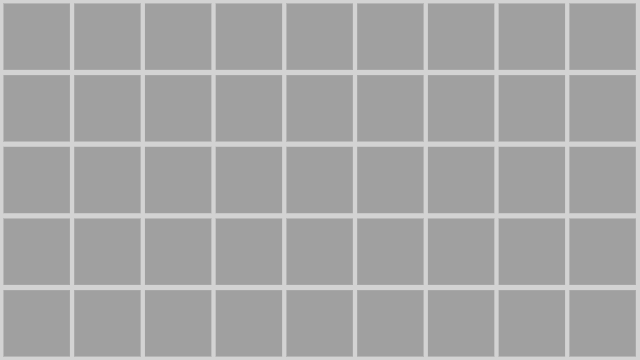
Reproduce this pattern procedurally as a Shadertoy shader.

```glsl
// Flat grey square tiles in a nine by five grid with pale grout.
// Lengths are fractions of the canvas height.
#define GRID vec2(9.0, 5.0)
#define PITCH vec2(0.1965, 0.1991)
#define TILE_SIZE 0.1845
#define GRID_SHIFT vec2(-0.001, 0.0)
#define TILE_COLOR vec3(0.627)
#define GROUT_COLOR vec3(0.827)

// Signed distance to an axis-aligned box centred at the origin.
float boxDistance(vec2 p, vec2 halfSize) {
    vec2 d = abs(p) - halfSize;
    return length(max(d, 0.0)) + min(max(d.x, d.y), 0.0);
}

void mainImage(out vec4 fragColor, in vec2 fragCoord) {
    float pixel = 1.0 / iResolution.y;
    vec2 p = (fragCoord - 0.5 * iResolution.xy) * pixel - GRID_SHIFT;

    // Nearest tile, limited to the grid so the margins stay grout.
    vec2 lastCell = 0.5 * (GRID - 1.0);
    vec2 cell = clamp(round(p / PITCH), -lastCell, lastCell);
    vec2 local = p - cell * PITCH;

    // One-pixel smooth edge.
    float edge = boxDistance(local, vec2(0.5 * TILE_SIZE));
    float coverage = clamp(0.5 - edge / pixel, 0.0, 1.0);

    fragColor = vec4(mix(GROUT_COLOR, TILE_COLOR, coverage), 1.0);
}
```
